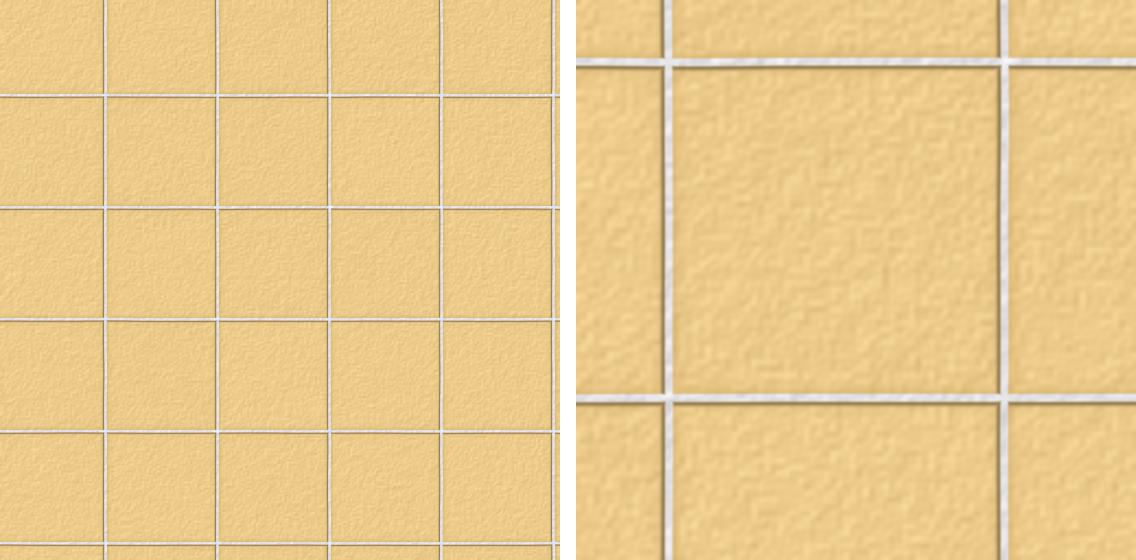
Left, the full canvas; right, a detail of the centre.
Write a three.js fragment shader that draws this pattern.

```glsl
// Square sand-coloured ceramic tiles with pale raised grout and a fine embossed grain.
varying vec2 vUv;

const float TILES = 5.0;                        // repeats across and up
const vec2 GRID_OFFSET = vec2(0.943, 0.150);    // first grout crossing, in tiles
const float GROUT_HALF = 0.0115;                // half grout width, in tiles
const float EDGE_SOFT = 0.006;

const vec3 TILE_COLOR = vec3(0.926, 0.795, 0.541);
const vec3 RIM_COLOR = vec3(0.80, 0.65, 0.37);
const vec3 SHADOW_COLOR = vec3(0.47, 0.40, 0.27);
const vec3 GROUT_COLOR = vec3(0.885, 0.885, 0.90);

float hash(vec2 p) {
  vec3 q = fract(vec3(p.xyx) * 0.1031);
  q += dot(q, q.yzx + 33.33);
  return fract((q.x + q.y) * q.z);
}

// Value noise on a lattice that wraps after a whole number of cells
float wrapNoise(vec2 uv, float period) {
  vec2 p = uv * period;
  vec2 cell = floor(p);
  vec2 f = fract(p);
  f = f * f * (3.0 - 2.0 * f);
  vec2 a = mod(cell, period);
  vec2 b = mod(cell + 1.0, period);
  return mix(mix(hash(a), hash(vec2(b.x, a.y)), f.x),
             mix(hash(vec2(a.x, b.y)), hash(b), f.x), f.y);
}

// Slope of the noise along the light direction
float emboss(vec2 uv, float period) {
  vec2 stepUv = vec2(-0.35, 0.35) / period;
  return wrapNoise(uv - stepUv, period) - wrapNoise(uv + stepUv, period);
}

float lineMask(float d, float halfWidth, float soft) {
  return 1.0 - smoothstep(halfWidth - soft, halfWidth + soft, abs(d));
}

float bell(float d, float center, float width) {
  float t = (d - center) / width;
  return exp(-t * t);
}

// Signed offset from the nearest grout lines, with a slight hand-laid wobble
vec2 groutOffset(vec2 uv) {
  vec2 wobble = vec2(wrapNoise(uv, 15.0), wrapNoise(uv + 0.4, 15.0)) - 0.5;
  vec2 p = uv * TILES - GRID_OFFSET + wobble * 0.004;
  return fract(p + 0.5) - 0.5;
}

vec3 tileSurface(vec2 uv, float grain) {
  vec2 id = mod(floor(uv * TILES - GRID_OFFSET), TILES);
  float tone = (hash(id + 7.0) - 0.5) * 0.006;
  float mottle = (wrapNoise(uv, 45.0) - 0.5) * 0.012;
  return TILE_COLOR + tone + mottle + grain * vec3(0.045, 0.05, 0.06);
}

vec3 groutSurface(vec2 d, float grain) {
  float crossing = bell(length(d), 0.0, 0.016);
  return GROUT_COLOR + grain * 0.07 + crossing * 0.03;
}

void main() {
  vec2 d = groutOffset(vUv);
  float grain = emboss(vUv, 256.0) + 0.5 * emboss(vUv, 128.0);

  // Tile face with a soft darker rim on every side
  vec3 color = tileSurface(vUv, grain);
  vec2 rim = exp(-max(abs(d) - GROUT_HALF, 0.0) / 0.014);
  color = mix(color, RIM_COLOR, 0.6 * max(rim.x, rim.y));

  // Narrow shadow to the left of and below the grout
  float shadow = max(bell(d.x, -0.017, 0.008), bell(d.y, -0.017, 0.008));
  color = mix(color, SHADOW_COLOR, 0.7 * shadow);

  // Grout strips
  float grout = max(lineMask(d.x, GROUT_HALF, EDGE_SOFT),
                    lineMask(d.y, GROUT_HALF, EDGE_SOFT));
  color = mix(color, groutSurface(d, grain), grout);

  gl_FragColor = vec4(clamp(color, 0.0, 1.0), 1.0);
}
```
